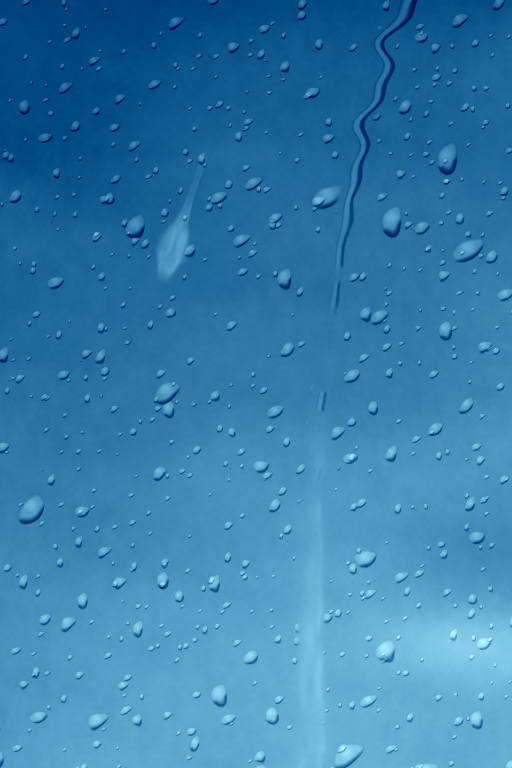
Reproduce this texture procedurally as a WebGL 2 fragment shader.

```glsl
#version 300 es
precision highp float;
// Raindrops and a winding water trail on glass before a blue, hazy sky.

uniform vec2 u_resolution;
out vec4 fragColor;

const vec3 DEEP_BLUE = vec3(0.04, 0.33, 0.54);
const vec3 PALE_BLUE = vec3(0.47, 0.75, 0.88);

float hash(vec2 p) {
  return fract(sin(dot(p, vec2(127.1, 311.7))) * 43758.5453);
}

float noise(vec2 p) {
  vec2 i = floor(p), f = fract(p);
  f = f * f * (3.0 - 2.0 * f);
  return mix(mix(hash(i), hash(i + vec2(1, 0)), f.x),
             mix(hash(i + vec2(0, 1)), hash(i + vec2(1, 1)), f.x), f.y);
}

float fbm(vec2 p) {
  float sum = 0.0, amp = 0.5;
  for (int i = 0; i < 4; i++) {
    sum += amp * noise(p);
    p = p * 2.03 + 17.3;
    amp *= 0.5;
  }
  return sum;
}

mat2 rotation(float a) {
  float c = cos(a), s = sin(a);
  return mat2(c, s, -s, c);
}

// Sky brightness: 0 is deep blue, 1 is pale blue.
float sky(vec2 p) {
  float tone = 0.87 - 0.95 * p.y + 0.14 * (p.x - 0.33);
  tone += 0.50 * (fbm(p * vec2(2.6, 4.6) + 4.0) - 0.47);
  vec2 glow = (p - vec2(0.64, 0.16)) / vec2(0.15, 0.05);
  vec2 haze = (p - vec2(0.60, 0.29)) / vec2(0.16, 0.06);
  return tone + 0.42 * exp(-dot(glow, glow)) - 0.10 * exp(-dot(haze, haze));
}

// Brightness change of one egg-shaped drop: pale body, dark lower crescent.
float drop(vec2 q, float size, float stretch, float angle, float soft) {
  vec2 n = (q * rotation(angle)) / (size * vec2(sqrt(stretch), inversesqrt(stretch)));
  n.y *= 1.0 + 0.25 * clamp(n.x, -1.0, 1.0);
  n += 0.10 * sin(n.yx * 2.6 + angle * 9.0);
  float r = length(n);
  float body = 1.0 - smoothstep(-soft, soft, (r - 1.0) * size);
  float lower = dot(q / size, vec2(0.5, -0.85));
  float crescent = smoothstep(0.1, 0.6, lower) * smoothstep(0.4, 0.85, r);
  float rim = smoothstep(0.70, 1.0, r);
  float shine = 1.0 - smoothstep(0.1, 0.8, length(q / size - vec2(-0.15, 0.25)));
  return body * (0.24 + 0.22 * shine - 0.30 * rim - 0.75 * crescent);
}

// One jittered drop per cell of a turned grid; share is the filled fraction.
float dropLayer(vec2 p, float cell, float radius, float share, float seed, float soft) {
  mat2 turn = rotation(seed);
  vec2 grid = turn * p / cell + seed * 3.7;
  vec2 id = floor(grid) + seed * 19.0;
  vec2 jitter = vec2(hash(id + 1.3), hash(id + 2.9)) - 0.5;
  jitter *= max(0.0, 1.0 - 3.6 * radius / cell);
  vec2 q = ((fract(grid) - 0.5 - jitter) * cell) * turn;
  float size = radius * mix(0.55, 1.0, hash(id + 5.1));
  float stretch = mix(1.1, 1.9, hash(id + 7.7));
  float angle = mix(0.2, 1.4, hash(id + 9.4));
  return step(hash(id), share) * drop(q, size, stretch, angle, soft);
}

// Horizontal position of the winding trail at a height.
float trailCentre(float y) {
  float bend = smoothstep(0.68, 0.9, y);
  return 0.405 + 0.125 * y * y * y
    + bend * (0.010 * sin(y * 58.0) + 0.005 * sin(y * 117.0 + 1.0))
    + 0.006 * (noise(vec2(y * 28.0, 3.0)) - 0.5);
}

// Trail shading: dark-edged above, broken in the middle, a pale band below.
float trail(float x, float y, float soft) {
  float width = mix(0.0050, 0.0090, smoothstep(0.55, 0.95, y));
  width *= 0.75 + 0.5 * noise(vec2(y * 35.0, 5.0));
  float inside = 1.0 - smoothstep(-soft, soft, abs(x) - width);
  float across = x / width;
  float profile = 0.20 - 0.75 * smoothstep(0.0, 0.6, across)
    - 0.35 * smoothstep(0.45, 0.9, -across);
  float patches = smoothstep(0.35, 0.6, noise(vec2(y * 42.0, 8.0)));
  float strength = mix(0.6 * patches, 1.0, smoothstep(0.62, 0.76, y));
  strength *= smoothstep(0.36, 0.44, y);
  float bandWidth = mix(0.022, 0.013, smoothstep(0.0, 0.4, y));
  float band = exp(-pow(x / bandWidth, 2.0) * 1.6);
  float edge = exp(-pow((x / bandWidth - 0.6) * 5.0, 2.0));
  float fade = 1.0 - smoothstep(0.12, 0.60, y);
  float mottle = 0.5 + noise(vec2(x * 90.0, y * 30.0));
  return inside * profile * strength + fade * mottle * (0.17 * band + 0.08 * edge);
}

// Pale smear with a swollen head and a thin tail running upward.
float smear(vec2 p, vec2 foot, vec2 tip) {
  vec2 axis = tip - foot;
  float s = dot(p - foot, axis) / dot(axis, axis);
  float side = dot(p - foot, vec2(axis.y, -axis.x)) / length(axis);
  float width = 0.006 + 0.018 * exp(-pow((s - 0.25) / 0.17, 2.0));
  float mask = 1.0 - smoothstep(0.5, 1.1, abs(side) / width);
  mask *= smoothstep(0.0, 0.12, s) * (1.0 - smoothstep(0.8, 1.0, s));
  float streaks = 0.75 + 0.5 * noise(vec2(side * 200.0, s * 12.0));
  float shade = 0.25 * smoothstep(0.5, 0.9, side / width);
  return mask * (mix(0.46, 0.12, smoothstep(0.25, 0.7, s)) * streaks - shade);
}

void main() {
  vec2 p = gl_FragCoord.xy / u_resolution.y;
  float soft = max(0.0014, 0.8 / u_resolution.y);
  float low = 1.0 - p.y, x = p.x - trailCentre(p.y);

  // Drops of four sizes, sparse along the trail
  float drops = dropLayer(p, 0.105, 0.0175, 0.12 + 0.45 * low, 0.4, soft);
  drops += dropLayer(p, 0.056, 0.0098, 0.52, 1.1, soft);
  drops += dropLayer(p, 0.040, 0.0064, 0.42, 2.3, soft);
  drops += dropLayer(p, 0.024, 0.0038, 0.6 * noise(p * 9.0), 3.2, soft);
  drops *= smoothstep(0.012, 0.022, abs(x));

  float tone = sky(p) + trail(x, p.y, soft) + drops;
  tone += smear(p, vec2(0.210, 0.63), vec2(0.275, 0.82));

  // Fine film on the glass
  tone += 0.04 * (noise(p * 190.0) - 0.5) + 0.05 * (noise(p * vec2(70.0, 45.0)) - 0.5);
  fragColor = vec4(clamp(mix(DEEP_BLUE, PALE_BLUE, tone), 0.0, 1.0), 1.0);
}
```
